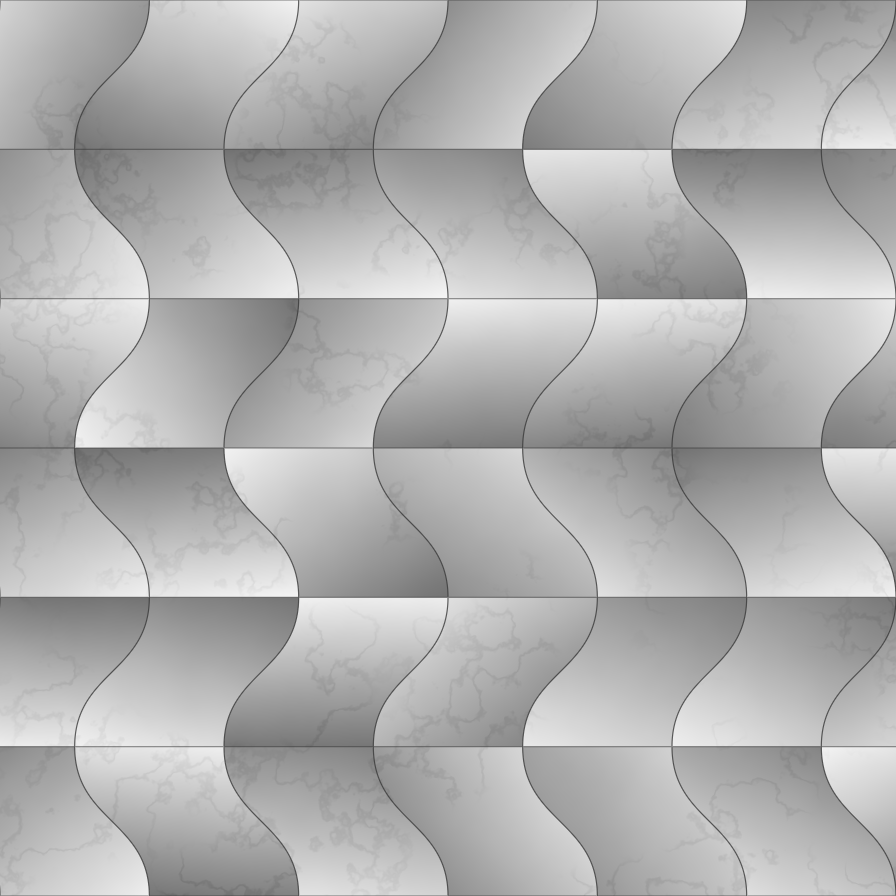
A Shadertoy shader for this pattern:

```glsl
// Interlocking wavy grey tiles, each with its own linear gradient, thin dark seams and faint marbling.
#define TILES 6.0
#define MID_GREY 0.70
#define CONTRAST 0.245
#define TILT 1.05
#define SEAM_WIDTH 0.008
#define SEAM_GREY 0.22
#define SEAM_OPACITY 0.8
#define LEVEL_SEAM_OPACITY 0.55
#define CLOUD_AMOUNT 0.035
#define VEIN_AMOUNT 0.045
#define SUBSAMPLES 3

float hash(vec2 p) {
    return fract(sin(dot(p, vec2(127.1, 311.7))) * 43758.5);
}

float valueNoise(vec2 p) {
    vec2 cell = floor(p), f = fract(p);
    f = f * f * (3.0 - 2.0 * f);
    float low = mix(hash(cell), hash(cell + vec2(1.0, 0.0)), f.x);
    float high = mix(hash(cell + vec2(0.0, 1.0)), hash(cell + 1.0), f.x);
    return mix(low, high, f.y);
}

float fbm(vec2 p) {
    float sum = 0.0, weight = 0.5;
    for (int i = 0; i < 5; i++) {
        sum += weight * valueNoise(p);
        p = mat2(1.6, 1.2, -1.2, 1.6) * p + 7.3;
        weight *= 0.5;
    }
    return sum / 0.97;
}

// S-curve with upright ends and a 45 degree middle: x = sideways shift, y = slope
vec2 waveEdge(float y) {
    float v = fract(y) - 0.5;
    float u = v;
    for (int i = 0; i < 4; i++) {
        u -= (u * u * u + 0.75 * u - v) / (3.0 * u * u + 0.75);
    }
    float side = mod(floor(y), 2.0) < 0.5 ? -0.5 : 0.5;
    float shift = 0.75 + side * (1.5 * u - 2.0 * u * u * u);
    return vec2(shift, side * (1.5 - 6.0 * u * u) / (0.75 + 3.0 * u * u));
}

// Gradient across the bounding box of the tile that holds p
float tileShade(vec2 p) {
    vec2 id = vec2(floor(p.x - waveEdge(p.y).x), floor(p.y));
    vec2 local = p - id - vec2(1.25, 0.5);
    float angle = TILT * (2.0 * hash(id + 3.7) - 1.0);
    float facing = hash(id + 19.1) < 0.5 ? -1.0 : 1.0;
    vec2 dir = facing * vec2(sin(angle), cos(angle));
    float ramp = dot(local, dir) / dot(abs(dir), vec2(0.75, 0.5));
    return MID_GREY + CONTRAST * mix(0.85, 1.1, hash(id + 41.3)) * ramp;
}

// Share of a pixel covered by a seam at distance d
float seamCover(float d, float pixel) {
    vec2 ends = clamp(vec2(0.5 * SEAM_WIDTH - d, -0.5 * SEAM_WIDTH - d) / pixel + 0.5, 0.0, 1.0);
    return ends.x - ends.y;
}

// Soft clouds and broken hairline veins
float marbling(vec2 p) {
    float cloud = fbm(p * 2.5 + 11.0) - 0.5;
    float ridge = 1.0 - abs(2.0 * fbm(p * 4.5 + 31.0) - 1.0);
    float patches = smoothstep(0.45, 0.75, valueNoise(p * 2.3 + 5.0));
    return CLOUD_AMOUNT * cloud - VEIN_AMOUNT * patches * smoothstep(0.88, 1.0, ridge);
}

void mainImage(out vec4 fragColor, in vec2 fragCoord) {
    float pixel = TILES / iResolution.y;
    vec2 p = fragCoord * pixel;

    // Smoothed tile gradients
    float grey = 0.0;
    for (int j = 0; j < SUBSAMPLES; j++) {
        for (int i = 0; i < SUBSAMPLES; i++) {
            vec2 offset = (vec2(i, j) + 0.5) / float(SUBSAMPLES) - 0.5;
            grey += tileShade(p + offset * pixel);
        }
    }
    grey /= float(SUBSAMPLES * SUBSAMPLES);
    grey += marbling(p);

    // Curved and level seams
    vec2 edge = waveEdge(p.y);
    float across = fract(p.x - edge.x);
    float curveDist = min(across, 1.0 - across) / sqrt(1.0 + edge.y * edge.y);
    float levelDist = min(fract(p.y), 1.0 - fract(p.y));
    float seam = max(SEAM_OPACITY * seamCover(curveDist, pixel),
                     LEVEL_SEAM_OPACITY * seamCover(levelDist, pixel));
    grey = mix(grey, SEAM_GREY, seam);

    fragColor = vec4(vec3(clamp(grey, 0.0, 1.0)), 1.0);
}
```
